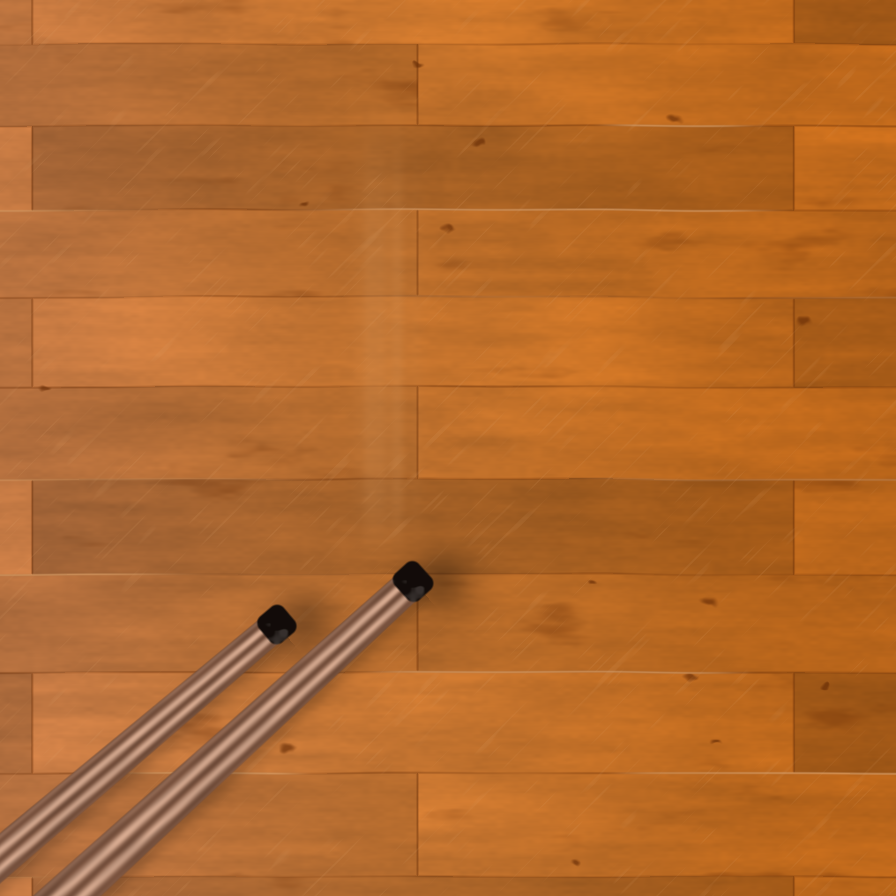
A WebGL 1 fragment shader for this texture:

```glsl
precision highp float;
// Parquet floor of half-bonded boards whose rows widen toward the bottom, with
// two capped metal rods lying at the lower left. Boards come from row and cell
// indices; grain, flecks, seams and scuffs come from hashed value noise.
uniform vec2 u_resolution;

const float TOP_SEAM = 0.049;     // first seam below the top edge
const float ROW_PITCH = 0.0897;   // height of the first full row
const float ROW_GROWTH = 0.0015;  // quadratic widening of the rows
const float BOARD_LENGTH = 0.85;
const float ODD_JOINT = 0.036;
const float EVEN_JOINT = 0.466;
const float SEAM_WIDTH = 0.0022;
const float BOARD_CONTRAST = 0.075;
const vec3 HAZY_WOOD = vec3(0.735, 0.455, 0.255);
const vec3 AMBER_WOOD = vec3(0.705, 0.385, 0.100);
const vec3 DARK_WOOD = vec3(0.40, 0.17, 0.02);
const vec3 PALE_WOOD = vec3(0.87, 0.64, 0.42);
const vec3 METAL_DARK = vec3(0.36, 0.22, 0.15);
const vec3 METAL_LIGHT = vec3(0.83, 0.66, 0.56);
const vec3 RUBBER = vec3(0.07, 0.045, 0.035);

float hash(vec2 p) {
  return fract(sin(dot(p, vec2(127.1, 311.7))) * 43758.5453);
}

float noise(vec2 p) {
  vec2 i = floor(p), f = fract(p);
  f = f * f * (3.0 - 2.0 * f);
  return mix(mix(hash(i), hash(i + vec2(1.0, 0.0)), f.x),
             mix(hash(i + vec2(0.0, 1.0)), hash(i + vec2(1.0, 1.0)), f.x), f.y);
}

float fbm(vec2 p) {
  float sum = 0.0, gain = 0.5;
  for (int i = 0; i < 4; i++) {
    sum += gain * noise(p);
    p = p * 2.03 + 17.3;
    gain *= 0.5;
  }
  return sum;
}

// Sparse dark flecks, one candidate per jittered grid cell
float flecks(vec2 p) {
  vec2 grid = p * vec2(7.0, 10.0);
  vec2 cell = floor(grid);
  vec2 centre = 0.25 + 0.5 * vec2(hash(cell + 3.1), hash(cell + 8.7));
  vec2 d = (fract(grid) - centre) / vec2(7.0, 10.0);
  d += 0.006 * (vec2(noise(p * 130.0), noise(p * 130.0 + 40.0)) - 0.5);
  float radius = mix(0.003, 0.009, hash(cell + 5.9));
  float present = step(0.72, hash(cell + 1.3));
  return present * (1.0 - smoothstep(0.2, 1.0, length(d * vec2(0.7, 1.2)) / radius));
}

vec3 floorColor(vec2 p) {
  // Row and board indices; rows count downward from the first seam
  float depth = 1.0 - p.y - TOP_SEAM + 0.003 * (noise(p * vec2(9.0, 3.0)) - 0.5);
  float k = (sqrt(ROW_PITCH * ROW_PITCH + 4.0 * ROW_GROWTH * depth) - ROW_PITCH)
            / (2.0 * ROW_GROWTH);
  float row = floor(k);
  float odd = mod(row, 2.0);
  float u = (p.x - mix(EVEN_JOINT, ODD_JOINT, odd)) / BOARD_LENGTH;
  float board = floor(u);
  vec2 id = vec2(board, row);

  // Alternating light and dark stock with random variation
  float middle = board == 0.0 ? 1.0 : -1.0;
  float stock = odd > 0.5 ? middle * sign(mod(row, 4.0) - 2.0) : 0.35 * middle;
  float tone = stock + 1.1 * (hash(id + 2.7) - 0.5);

  // Hazy left to saturated right, then grain along the boards
  float haze = smoothstep(-0.05, 0.85, p.x + 0.15 * (p.y - 0.4));
  vec3 col = mix(HAZY_WOOD, AMBER_WOOD, haze);
  col = mix(col, vec3(0.77, 0.47, 0.20), 0.35 * smoothstep(0.5, 0.0, abs(p.x - 0.5)));
  col *= 1.0 + BOARD_CONTRAST * tone;
  vec2 grainPos = p + id * vec2(3.7, 1.9);
  float grain = fbm(grainPos * vec2(9.0, 75.0)) - 0.47;
  float blotch = fbm(grainPos * vec2(6.0, 13.0)) - 0.47;
  float pores = noise(p * vec2(120.0, 230.0)) - 0.5;
  col *= 1.0 + 0.16 * grain + 0.20 * blotch + 0.035 * pores;
  float stain = smoothstep(0.62, 0.82, fbm(grainPos * vec2(8.0, 28.0) + 50.0));
  col = mix(col, DARK_WOOD, 0.32 * stain);
  col = mix(col, DARK_WOOD, 0.65 * flecks(p));

  // Dark seams and end joints, with worn bright stretches
  float seamRow = floor(k + 0.5);
  float seamDist = abs(k - seamRow) * (ROW_PITCH + 2.0 * ROW_GROWTH * k);
  float jointDist = abs(u - floor(u + 0.5)) * BOARD_LENGTH;
  float seam = 1.0 - smoothstep(0.0, SEAM_WIDTH, seamDist);
  float joint = 1.0 - smoothstep(0.0, SEAM_WIDTH, jointDist);
  float wear = noise(vec2(p.x * 12.0, seamRow * 7.3));
  float worn = smoothstep(0.62, 0.85, noise(vec2(p.x * 4.0 + 2.0, seamRow * 5.1)));
  col = mix(col, DARK_WOOD, max(seam * (0.12 + 0.30 * wear), 0.42 * joint));
  col = mix(col, PALE_WOOD, 0.65 * worn * seam);

  // Vertical reflection streaks and fine diagonal scuffs
  float span = smoothstep(0.36, 0.46, p.y) * (1.0 - smoothstep(0.70, 0.92, p.y));
  float streak = smoothstep(0.055, 0.0, abs(p.x - 0.43)) * (0.3 + 0.7 * noise(vec2(p.x * 90.0, 2.0)));
  float scuff = smoothstep(0.80, 0.98, noise(vec2(p.x + p.y, p.x - p.y) * vec2(14.0, 210.0)));
  return mix(col, PALE_WOOD, 0.24 * streak * span + 0.12 * scuff);
}

// Tapered metal rod with a rubber cap and a soft contact shadow
vec3 drawRod(vec3 col, vec2 p, vec2 tip, vec2 tail, vec2 halfWidths, float aa) {
  vec2 dir = normalize(tail - tip), q = p - tip;
  float along = dot(q, dir), across = dot(q, vec2(-dir.y, dir.x));
  float halfWidth = mix(halfWidths.x, halfWidths.y, clamp(along / length(tail - tip), 0.0, 1.0));
  vec2 s = q - vec2(0.03, 0.0);
  col *= 1.0 - 0.32 * exp(-dot(s, s) / 0.0014);
  col *= 1.0 - 0.18 * step(0.0, along) * exp(-pow((across - halfWidth) / 0.012, 2.0));

  float side = across / halfWidth;
  float shine = (0.5 + 0.5 * cos((side - 0.45) * 8.4)) * (1.0 - pow(min(abs(side), 1.0), 4.0));
  vec3 metal = mix(METAL_DARK, METAL_LIGHT, 0.2 + 0.75 * shine);
  metal *= 0.94 + 0.12 * noise(vec2(along * 30.0, side * 5.0));
  float rod = smoothstep(-aa, aa, halfWidth - abs(across)) * smoothstep(-aa, aa, along);
  col = mix(col, metal, rod);

  vec2 box = abs(vec2(along, across)) - vec2(0.008, halfWidths.x - 0.008);
  float capDist = length(max(box, 0.0)) + min(max(box.x, box.y), 0.0) - 0.010;
  vec3 cap = RUBBER + 0.14 * smoothstep(0.6, 0.9, noise(q * 120.0));
  return mix(col, cap, 1.0 - smoothstep(-aa, aa, capDist));
}

void main() {
  vec2 p = gl_FragCoord.xy / u_resolution;
  float aa = max(0.0015, 1.0 / u_resolution.y);
  vec3 col = floorColor(p);
  col = drawRod(col, p, vec2(0.309, 0.303), vec2(-0.100, -0.042), vec2(0.017, 0.023), aa);
  col = drawRod(col, p, vec2(0.461, 0.351), vec2(0.0, -0.0685), vec2(0.018, 0.027), aa);
  gl_FragColor = vec4(clamp(col, 0.0, 1.0), 1.0);
}
```
